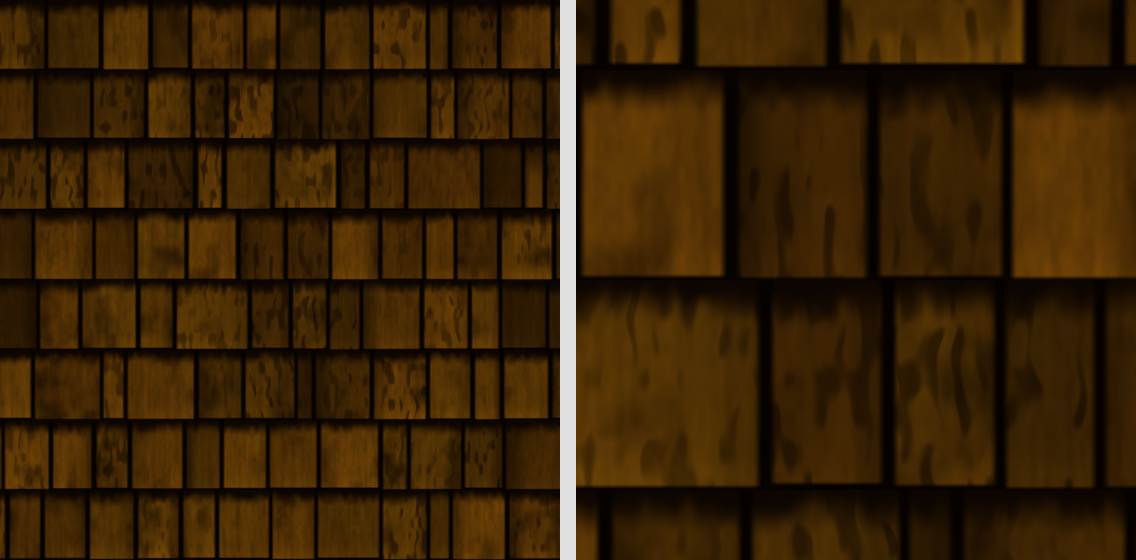
Left: the whole. Right: its middle third, enlarged.
Write a WebGL 2 fragment shader that draws this texture.

```glsl
#version 300 es
precision highp float;
// Courses of dark, weathered wooden shingles with uneven widths.
// Each course jitters its joints; every shingle gets its own tone, grain,
// stains and edge wear, and is shaded by the course above it.

#define ROWS 8.0
#define COLUMNS 12.0
#define JOINT_JITTER 0.70
#define GAP_HALF_WIDTH 0.0043
#define EDGE_SOFTNESS 0.0030
#define SHADOW_DEPTH 0.23
#define GRAIN_STRENGTH 0.42
#define FLECK_STRENGTH 0.50
#define STAIN_STRENGTH 0.60
#define GAP_COLOR vec3(0.022, 0.006, 0.0)
#define DARK_WOOD vec3(0.045, 0.018, 0.002)
#define LIGHT_WOOD vec3(0.415, 0.250, 0.021)

uniform vec2 u_resolution;
out vec4 fragColor;

float hash(vec2 p) {
    vec3 q = fract(p.xyx * 0.1031);
    q += dot(q, q.yzx + 33.33);
    return fract((q.x + q.y) * q.z);
}

float noise(vec2 p) {
    vec2 i = floor(p), f = fract(p);
    f = f * f * (3.0 - 2.0 * f);
    vec2 e = vec2(0.0, 1.0);
    return mix(mix(hash(i), hash(i + e.yx), f.x),
               mix(hash(i + e.xy), hash(i + e.yy), f.x), f.y);
}

float fbm(vec2 p) {
    float sum = 0.0, amplitude = 0.5;
    for (int i = 0; i < 4; i++) {
        sum += amplitude * noise(p);
        p = p * 2.03 + 17.1;
        amplitude *= 0.5;
    }
    return sum / 0.9375;
}

// Position of joint k in a course, in column units; wraps around the canvas.
float joint(float k, float row) {
    return k + JOINT_JITTER * (hash(vec2(mod(k, COLUMNS) + 3.0, row * 7.0 + 11.0)) - 0.5);
}

// Lightness of the wood: streaks, flecks, stains and the shingle's own tone.
float woodTone(vec2 uv, vec2 id, vec2 inside) {
    vec2 p = uv + id * vec2(3.17, 1.73);
    float tone = mix(0.54, 0.92, hash(id + 41.0));
    tone *= hash(id + 67.0) < 0.12 ? 0.6 : 1.0;

    // Long streaks along the wood, and a fine mottle over them.
    float streaks = noise(p * vec2(105.0, 8.0)) * 0.4
                  + noise(p * vec2(230.0, 24.0)) * 0.35
                  + noise(p * vec2(250.0, 120.0)) * 0.25;
    tone *= 1.0 + GRAIN_STRENGTH * (streaks - 0.5);

    // Short wavy dark flecks, strong on a few shingles only.
    float bend = 0.008 * noise(p * vec2(30.0, 45.0));
    float flecks = smoothstep(0.52, 0.85, noise((p + vec2(bend, 0.0)) * vec2(150.0, 46.0)));
    float figured = mix(0.12, 1.0, smoothstep(0.5, 0.9, hash(id + 93.0)));
    tone *= 1.0 - FLECK_STRENGTH * figured * flecks;

    float stain = smoothstep(0.52, 0.92, fbm(p * vec2(17.0, 13.0)));
    tone *= 1.0 - STAIN_STRENGTH * stain;
    tone *= 0.88 + 0.24 * fbm(p * vec2(30.0, 20.0) + 5.0);

    // Grime gathers along one side, while the lower edge is worn paler.
    float side = hash(id + 19.0) < 0.5 ? inside.x : 1.0 - inside.x;
    tone *= 1.0 - 0.5 * hash(id + 23.0) * smoothstep(0.4, 0.05, side);
    return tone * (1.0 + 0.14 * smoothstep(0.25, 0.02, inside.y));
}

void main() {
    vec2 uv = gl_FragCoord.xy / u_resolution;
    float soft = max(EDGE_SOFTNESS, 0.7 / min(u_resolution.x, u_resolution.y));

    // Find the course and the two joints enclosing this point.
    float row = floor(uv.y * ROWS);
    float height = fract(uv.y * ROWS);
    float x = uv.x * COLUMNS;
    float k = floor(x + 0.5);
    k -= x < joint(k, row) ? 1.0 : 0.0;
    float left = joint(k, row), right = joint(k + 1.0, row);
    vec2 id = vec2(mod(k, COLUMNS), row);
    vec2 inside = vec2((x - left) / (right - left), height);

    // Straight gaps to the neighbours, of slightly different widths.
    float gap = GAP_HALF_WIDTH * mix(0.7, 1.2, hash(id + 7.0));
    float sideDistance = min(x - left, right - x) / COLUMNS - gap;
    float lowerDistance = (height - 0.01 - 0.025 * hash(id + 31.0)) / ROWS;
    float cover = smoothstep(-soft, soft, sideDistance)
                * smoothstep(-0.6 * soft, 0.6 * soft, lowerDistance);

    // Uneven, gradual shadow cast by the course above.
    float ragged = 0.07 * (noise(vec2(uv.x * 120.0, uv.y * 60.0)) - 0.5)
                 + 0.05 * (noise(vec2(uv.x * 25.0, row * 5.0)) - 0.5);
    float shade = smoothstep(0.02, SHADOW_DEPTH, 1.0 - height + ragged);

    float tone = woodTone(uv, id, inside) * mix(0.02, 1.0, shade);
    vec3 wood = mix(DARK_WOOD, LIGHT_WOOD, clamp(tone, 0.0, 1.1));
    wood.g *= mix(0.97, 1.03, hash(id + 53.0));
    fragColor = vec4(mix(GAP_COLOR, wood, cover), 1.0);
}
```
